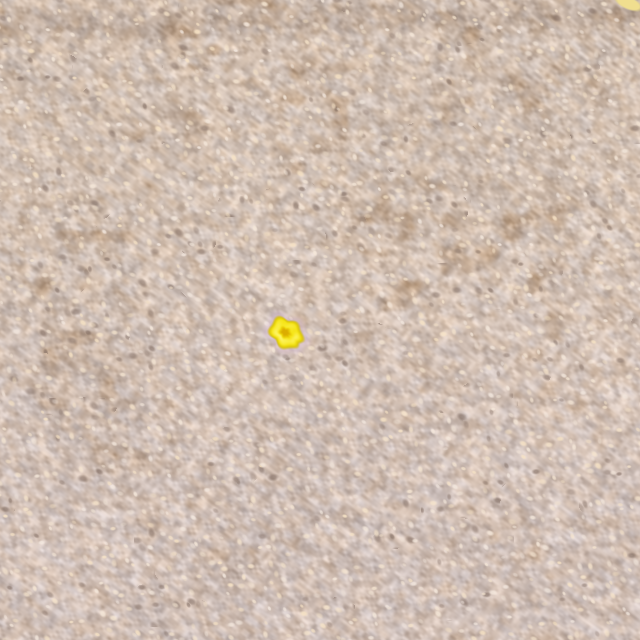
This texture is drawn by a WebGL 2 fragment shader. Its source:

```glsl
#version 300 es
precision highp float;

uniform vec2 u_resolution;
out vec4 fragColor;

const vec3 UPPER_GROUND = vec3(0.822, 0.752, 0.698);
const vec3 LOWER_GROUND = vec3(0.816, 0.750, 0.716);
const vec3 STAIN_COLOR = vec3(0.69, 0.57, 0.46);
const vec3 PIT_COLOR = vec3(0.50, 0.42, 0.38);
const vec3 COOL_CHIP = vec3(0.96, 0.92, 0.89);
const vec3 WARM_CHIP = vec3(0.97, 0.89, 0.77);
const vec3 PETAL_COLOR = vec3(0.96, 0.89, 0.06);
const vec3 PETAL_LIGHT = vec3(1.00, 0.96, 0.42);
const vec3 PETAL_EDGE = vec3(0.78, 0.69, 0.05);
const vec3 FLOWER_HEART = vec3(0.86, 0.68, 0.00);
const vec3 FRINGE_COLOR = vec3(0.84, 0.74, 0.83);
const vec3 LEAF_COLOR = vec3(0.94, 0.87, 0.56);

const vec2 FLOWER_POS = vec2(0.445, 0.481);
const float FLOWER_RADIUS = 0.027;
const vec2 LEAF_POS = vec2(0.982, 0.995);
const float SLANT = -0.65;
const float GRAIN_SCALE = 82.0;
const float CHIP_SCALE = 66.0;
const float PIT_SCALE = 52.0;
const float GRAIN_CONTRAST = 0.15;
const float CHIP_DENSITY = 0.34;

float hash(vec2 p) {
  return fract(sin(dot(p, vec2(127.1, 311.7))) * 43758.5);
}

vec2 rotate(vec2 p, float angle) {
  float c = cos(angle), s = sin(angle);
  return vec2(c * p.x + s * p.y, c * p.y - s * p.x);
}

float noise(vec2 p) {
  vec2 cell = floor(p), f = fract(p);
  f = f * f * (3.0 - 2.0 * f);
  float low = mix(hash(cell), hash(cell + vec2(1, 0)), f.x);
  float high = mix(hash(cell + vec2(0, 1)), hash(cell + 1.0), f.x);
  return mix(low, high, f.y);
}

// Scattered soft ellipses: x is coverage, y a random tone per speck
vec2 specks(vec2 p, float density, float seed) {
  vec2 base = floor(p);
  vec2 result = vec2(0.0);
  for (int j = -1; j <= 1; j++) {
    for (int i = -1; i <= 1; i++) {
      vec2 cell = base + vec2(i, j);
      vec2 id = cell + seed;
      if (hash(id) > density) continue;
      vec2 center = cell + vec2(hash(id + 17.3), hash(id + 41.9));
      float tone = hash(id + 73.1);
      vec2 d = rotate(p - center, SLANT + 1.6 * (hash(id + 5.7) - 0.5));
      float size = mix(0.30, 0.58, hash(id + 29.4));
      float cover = 1.0 - smoothstep(0.25, 1.0, length(d * vec2(1.0, 1.5)) / size);
      cover *= 0.45 + 0.55 * tone;
      if (cover > result.x) result = vec2(cover, tone);
    }
  }
  return result;
}

vec3 pavement(vec2 uv) {
  vec3 color = mix(LOWER_GROUND, UPPER_GROUND, smoothstep(0.1, 0.8, uv.y));
  color += 0.03 * (noise(uv * 7.0 + 3.0) - 0.5);

  // Brown stains, stronger toward the top
  float stain = smoothstep(0.56, 0.9, noise(uv * vec2(30.0, 38.0) + 11.0));
  stain *= smoothstep(0.4, 0.8, noise(uv * 8.0 + 50.0));
  color = mix(color, STAIN_COLOR, stain * mix(0.3, 0.6, uv.y));

  // Shaded strip near the upper border
  float strip = (uv.y - 0.955 - 0.02 * uv.x - 0.008 * noise(uv * 12.0)) / 0.021;
  color -= vec3(0.072, 0.077, 0.080) * exp(-strip * strip);

  // Slanted grain with a slight colour variation
  vec2 grainPos = rotate(uv, SLANT) * vec2(1.0, 1.4) * GRAIN_SCALE;
  float grain = noise(grainPos) + 0.85 * noise(grainPos * 1.9 + 31.0) - 0.925;
  color += GRAIN_CONTRAST * grain * vec3(0.95, 1.0, 1.05);
  color += vec3(0.5, 0.0, -0.7) * 0.07 * (noise(grainPos * 0.8 + 90.0) - 0.5);

  // Dark pits gather in clumps, pale chips lie everywhere
  float clump = smoothstep(0.55, 0.9, noise(uv * vec2(13.0, 19.0) + 23.0));
  vec2 pit = specks(uv * PIT_SCALE, 0.05 + 0.35 * clump, 200.0);
  color = mix(color, PIT_COLOR, 0.62 * pit.x);
  vec2 chip = specks(uv * CHIP_SCALE, CHIP_DENSITY, 400.0);
  return mix(color, mix(COOL_CHIP, WARM_CHIP, fract(chip.y * 7.0)), 0.85 * chip.x);
}

vec3 addFlower(vec3 color, vec2 uv) {
  vec2 d = rotate(uv - FLOWER_POS, SLANT) / FLOWER_RADIUS;
  float angle = atan(d.y, d.x);
  float lobes = 1.0 + 0.10 * sin(5.0 * angle + 1.2) + 0.08 * cos(2.0 * angle);
  lobes += 0.12 * cos(angle) - 0.22 * exp(-30.0 * angle * angle);
  float r = length(d * vec2(0.95, 1.12)) / lobes;
  color = mix(color, FRINGE_COLOR, 0.6 * (1.0 - smoothstep(0.9, 1.5, r)));
  float ring = smoothstep(0.25, 0.5, r) * (1.0 - smoothstep(0.5, 0.85, r));
  vec3 petal = mix(PETAL_COLOR, PETAL_LIGHT, ring * noise(d * 2.6 + 8.0));
  petal = mix(petal, PETAL_EDGE, 0.8 * smoothstep(0.68, 1.0, r));
  petal = mix(petal, FLOWER_HEART, 1.0 - smoothstep(0.12, 0.42, r));
  return mix(color, petal, 1.0 - smoothstep(0.84, 1.06, r));
}

void main() {
  vec2 uv = gl_FragCoord.xy / u_resolution;
  vec3 color = addFlower(pavement(uv), uv);
  float leaf = length(rotate(uv - LEAF_POS, -0.4) / vec2(0.024, 0.010));
  color = mix(color, LEAF_COLOR, 1.0 - smoothstep(0.7, 1.1, leaf));
  fragColor = vec4(clamp(color, 0.0, 1.0), 1.0);
}
```
